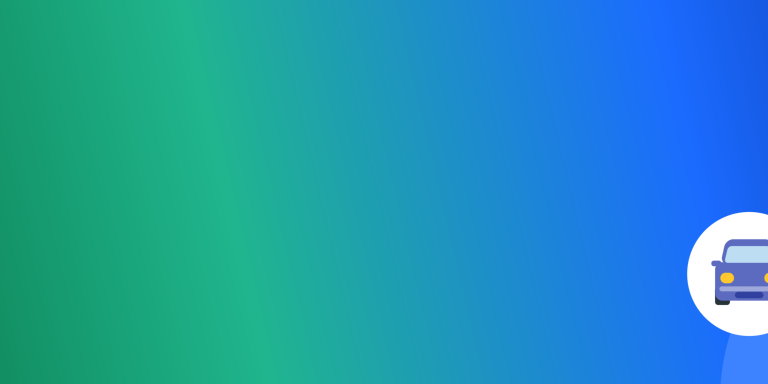
Write a Shadertoy shader that draws this background.

```glsl
// A tilted green-to-blue gradient with a white badge at the right edge that
// holds a small front-view car, above a large pale disc. The shapes are
// rounded boxes and circles, layered with antialiased edges.

const vec3 DEEP_GREEN = vec3(0.07, 0.56, 0.385);
const vec3 MINT       = vec3(0.125, 0.71, 0.555);
const vec3 AZURE      = vec3(0.105, 0.42, 1.0);
const vec3 DEEP_BLUE  = vec3(0.085, 0.345, 0.88);
const vec3 PALE_BLUE  = vec3(0.24, 0.51, 1.0);
const vec3 INDIGO     = vec3(0.36, 0.42, 0.75);
const vec3 LAVENDER   = vec3(0.62, 0.66, 0.86);
const vec3 DARK_INDIGO = vec3(0.19, 0.25, 0.62);
const vec3 GLASS      = vec3(0.74, 0.87, 0.95);
const vec3 LAMP       = vec3(1.0, 0.79, 0.18);
const vec3 TYRE       = vec3(0.15, 0.20, 0.22);

float circle(vec2 p, vec2 center, float radius) {
    return length(p - center) - radius;
}

float roundBox(vec2 p, vec2 center, vec2 halfSize, float radius) {
    vec2 q = abs(p - center) - halfSize + radius;
    return length(max(q, 0.0)) + min(max(q.x, q.y), 0.0) - radius;
}

// Rounded box whose sides lean inward towards the top
float taperBox(vec2 p, vec2 center, vec2 halfSize, float radius, float taper) {
    p.x = abs(p.x) + taper * (p.y - center.y);
    return roundBox(p, center, halfSize, radius);
}

// Lay an ink over a colour where the distance is negative
vec3 paint(vec3 base, vec3 ink, float dist, float blur) {
    return mix(base, ink, smoothstep(0.5 * blur, -0.5 * blur, dist));
}

// Four colour stops along the tilted axis
vec3 background(vec2 uv) {
    float t = uv.x - 0.235 * (1.0 - uv.y);
    vec3 col = mix(DEEP_GREEN, MINT, clamp((t + 0.235) / 0.70, 0.0, 1.0));
    col = mix(col, AZURE, clamp((t - 0.465) / 1.24, 0.0, 1.0));
    return mix(col, DEEP_BLUE, clamp((t - 1.705) / 0.295, 0.0, 1.0));
}

// Car in badge units: the badge has radius 1 and its center at 0
vec3 car(vec3 col, vec2 p, float blur) {
    p.x = abs(p.x);
    // Wheels, mirrors, cabin and body
    col = paint(col, TYRE, roundBox(p, vec2(0.43, -0.36), vec2(0.12, 0.14), 0.05), blur);
    col = paint(col, INDIGO, roundBox(p, vec2(0.53, 0.17), vec2(0.08, 0.045), 0.04), blur);
    col = paint(col, INDIGO, taperBox(p, vec2(0.0, 0.36), vec2(0.42, 0.20), 0.12, 0.22), blur);
    col = paint(col, INDIGO, roundBox(p, vec2(0.0, -0.12), vec2(0.55, 0.31), 0.12), blur);
    // Windscreen, headlights, bumper and grille
    col = paint(col, GLASS, taperBox(p, vec2(0.0, 0.315), vec2(0.37, 0.135), 0.06, 0.24), blur);
    col = paint(col, LAMP, roundBox(p, vec2(0.355, -0.065), vec2(0.11, 0.085), 0.085), blur);
    col = paint(col, LAVENDER, roundBox(p, vec2(0.0, -0.24), vec2(0.48, 0.04), 0.04), blur);
    return paint(col, DARK_INDIGO, roundBox(p, vec2(0.0, -0.34), vec2(0.23, 0.05), 0.05), blur);
}

void mainImage(out vec4 fragColor, in vec2 fragCoord) {
    // Canvas height is 1
    vec2 uv = fragCoord / iResolution.y;
    float blur = 1.5 / iResolution.y;
    vec2 badgeCenter = vec2(1.951, 0.2865);
    float badgeRadius = 0.1615;

    vec3 col = background(uv);
    col = paint(col, PALE_BLUE, circle(uv, vec2(2.448, -0.042), 0.573), blur);
    col = paint(col, vec3(1.0), circle(uv, badgeCenter, badgeRadius), blur);
    col = car(col, (uv - badgeCenter) / badgeRadius, blur / badgeRadius);

    fragColor = vec4(col, 1.0);
}
```
